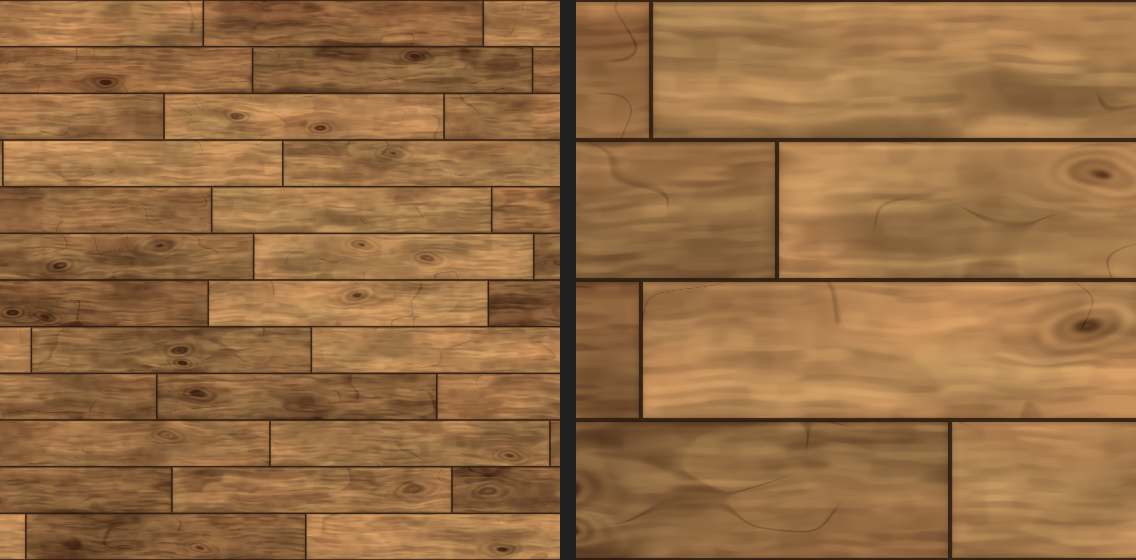
Left, the full canvas; right, a detail of the centre.
Reproduce this texture procedurally as a WebGL 1 fragment shader.

```glsl
precision highp float;
// Worn wooden floor: twelve rows of staggered boards, each half a canvas long.
// Every board has its own tone, stretched cellular grain, dark stains, cracks
// and occasional knots that bend the grain; dark seams separate the boards.
uniform vec2 u_resolution;

const float ROWS = 12.0;
const float BOARD_LENGTH = 0.5;
const float BOARD_HEIGHT = 1.0 / ROWS;
const vec3 DARK_WOOD = vec3(0.32, 0.195, 0.11);
const vec3 LIGHT_WOOD = vec3(0.80, 0.61, 0.40);
const vec3 SEAM_COLOR = vec3(0.17, 0.10, 0.05);

vec2 hash2(vec2 p) {
  vec2 k = vec2(dot(p, vec2(127.1, 311.7)), dot(p, vec2(269.5, 183.3)));
  return fract(sin(k) * 43758.5);
}

// Smooth cellular noise: random cell values blended by distance to their points
float cellNoise(vec2 p) {
  vec2 cell = floor(p);
  float total = 0.0;
  float weights = 0.0;
  for (int j = -1; j <= 1; j++) {
    for (int i = -1; i <= 1; i++) {
      vec2 id = cell + vec2(float(i), float(j));
      vec2 d = id + 0.2 + 0.6 * hash2(id) - p;
      float w = exp(-6.0 * dot(d, d));
      total += w * hash2(id + 37.0).x;
      weights += w;
    }
  }
  return total / weights;
}

// Entry of a twelve-value list held in three vectors
float pick(vec4 a, vec4 b, vec4 c, float index) {
  vec4 v = index < 4.0 ? a : (index < 8.0 ? b : c);
  vec4 mask = 1.0 - step(0.5, abs(vec4(0.0, 1.0, 2.0, 3.0) - mod(index, 4.0)));
  return dot(v, mask);
}

float rowStagger(float row) {
  return pick(vec4(0.363, 0.451, 0.293, 0.005), vec4(0.378, 0.453, 0.372, 0.056),
              vec4(0.280, 0.482, 0.307, 0.046), row);
}

float boardTone(float row, float side) {
  float first = pick(vec4(0.35, 0.25, 0.70, 0.80), vec4(0.65, 0.75, 0.80, 0.40),
                     vec4(0.25, 0.60, 0.50, 0.30), row);
  float second = pick(vec4(0.60, 0.40, 0.50, 0.60), vec4(0.50, 0.40, 0.20, 0.75),
                      vec4(0.45, 0.50, 0.25, 0.75), row);
  return mix(first, second, side);
}

// Knot: x is the vertical grain bend, y the darkening
vec2 knot(vec2 p, vec2 seed) {
  vec2 place = hash2(seed);
  vec2 kind = hash2(seed + 5.3);
  vec2 center = vec2(mix(0.06, 0.44, place.x), BOARD_HEIGHT * mix(0.2, 0.8, place.y));
  vec2 d = p - center;
  d.y += d.x * (kind.y - 0.5) * 0.35;
  vec2 q = d / (vec2(0.027, 0.012) * mix(0.8, 1.25, kind.y));
  float r = length(q) + 0.10 * sin(3.0 * q.x + 2.0 * q.y + 20.0 * place.x);
  float halo = exp(-0.75 * r * r);
  float rings = (0.5 + 0.5 * sin(r * 11.0 + place.y * 6.0)) * halo;
  float core = 1.0 - smoothstep(0.12, 0.65, r);
  float strength = mix(0.3, 1.0, hash2(seed + 9.1).x);
  float present = step(kind.x, 0.34);
  return present * vec2(-d.y * 0.75 * exp(-0.3 * r * r),
                        0.30 * rings + strength * (0.42 * core + 0.14 * halo));
}

// Thin curved cracks along one contour of the noise, only in scattered spots
float cracks(vec2 p) {
  float line = 1.0 - smoothstep(0.0, 0.035, abs(cellNoise(p * vec2(19.0, 30.0)) - 0.5));
  return line * smoothstep(0.52, 0.72, cellNoise(p * vec2(13.0, 22.0) + 71.0));
}

vec3 woodColor(vec2 p, vec2 id, float tone) {
  vec2 seed = id * vec2(7.3, 13.7) + 2.0;
  vec2 bend = vec2(0.0);
  for (int i = 0; i < 2; i++) bend += knot(p, seed + float(i) * 23.0);
  vec2 g = p + id.yx * vec2(3.7, 1.9) + vec2(0.0, bend.x);
  g.y += 0.0016 * sin(g.x * 31.0 + seed.x) + 0.0008 * sin(g.x * 83.0 + seed.y);

  // Grain layers from wide patches to fine fibres
  float patches = cellNoise(g * vec2(9.0, 28.0));
  float broad = cellNoise(g * vec2(11.0, 105.0) + 11.0);
  float fine = cellNoise(g * vec2(34.0, 260.0) + 29.0);
  float mottle = cellNoise(p * vec2(75.0, 95.0) + seed);
  float stain = smoothstep(0.53, 0.76, 0.55 * cellNoise(g * vec2(10.0, 42.0) + 47.0)
                + 0.30 * broad + 0.15 * fine);

  float light = 0.63 + 0.75 * (tone - 0.51) + 0.24 * (patches - 0.5)
              + 0.30 * (broad - 0.5) + 0.28 * (fine - 0.5) + 0.13 * (mottle - 0.5);
  light -= stain * mix(0.42, 0.20, tone) + bend.y + 0.20 * cracks(p + seed);
  vec3 color = mix(DARK_WOOD, LIGHT_WOOD, clamp(light, -0.15, 1.05));
  float redness = 0.6 * hash2(seed + 3.0).x + 0.8 * (patches - 0.3);
  return color * mix(vec3(0.99, 1.02, 0.99), vec3(1.03, 0.96, 0.93), clamp(redness, 0.0, 1.0));
}

void main() {
  vec2 uv = gl_FragCoord.xy / u_resolution;
  uv.y = 1.0 - uv.y;
  float row = floor(uv.y * ROWS);
  float along = uv.x - rowStagger(row);
  float side = mod(floor(along / BOARD_LENGTH), 2.0);
  vec2 p = vec2(mod(along, BOARD_LENGTH), uv.y - row * BOARD_HEIGHT);
  vec3 color = woodColor(p, vec2(side, row), boardTone(row, side));

  // Soft edge shadow, faint upper highlight and dark seam
  vec2 toEdge = min(p, vec2(BOARD_LENGTH, BOARD_HEIGHT) - p);
  float edge = min(toEdge.x, toEdge.y);
  float pixel = 1.0 / u_resolution.y;
  color *= 1.0 - 0.22 * exp(-edge / 0.0028);
  color *= 1.0 + 0.10 * exp(-pow((p.y - 0.0045) / 0.0016, 2.0));
  float seam = 1.0 - smoothstep(0.0012 - 0.5 * pixel, 0.0012 + 0.7 * pixel, edge);
  gl_FragColor = vec4(mix(color, SEAM_COLOR, 0.85 * seam), 1.0);
}
```
